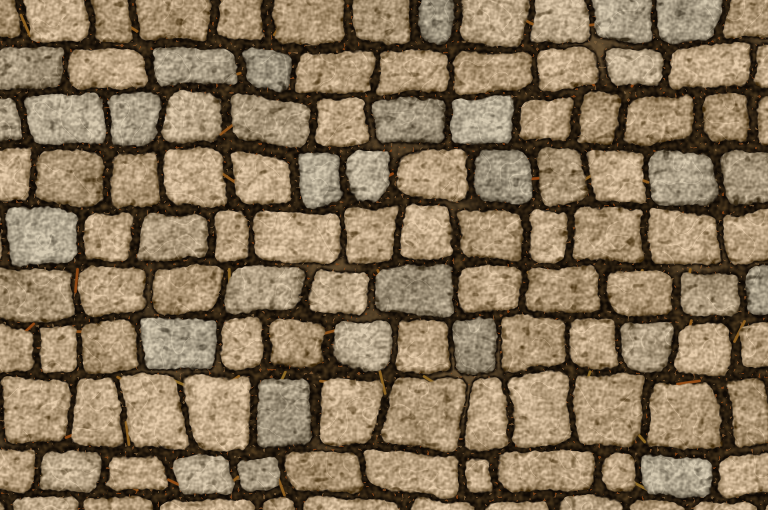
This texture is drawn by a Shadertoy shader. Its source:

```glsl
// Weathered sandstone cobbles laid in uneven courses over dark, gritty soil.
// Each stone is a skewed rounded box in a jittered row; gradient noise roughens
// its outline and lights its surface. Units are canvas heights.

const float ROW_HEIGHT   = 0.112;
const float STONE_WIDTH  = 0.132;
const float JOINT        = 0.0058;  // half of the narrowest gap
const float CORNER       = 0.019;
const float ROW_JITTER   = 0.36;
const float SIDE_JITTER  = 0.52;
const float SKEW         = 0.34;
const float TILT         = 0.17;
const float STRAW_CELL   = 0.10;
const vec2  LIGHT        = vec2(-0.45, 0.89);

const vec3 SOIL_DARK  = vec3(0.060, 0.037, 0.015);
const vec3 SOIL_BROWN = vec3(0.270, 0.200, 0.105);
const vec3 SAND       = vec3(0.500, 0.400, 0.260);
const vec3 STONE_LOW  = vec3(0.460, 0.370, 0.240);
const vec3 STONE_HIGH = vec3(0.830, 0.730, 0.600);
const vec3 STRAW      = vec3(0.560, 0.430, 0.150);
const vec3 RUST       = vec3(0.580, 0.270, 0.070);

float hash(vec2 p) {
    vec3 q = fract(p.xyx * 0.1031);
    q += dot(q, q.yzx + 33.33);
    return fract((q.x + q.y) * q.z);
}

float corner(vec2 cell, vec2 offset) {
    float angle = 6.2832 * hash(cell);
    return dot(vec2(cos(angle), sin(angle)), offset);
}

float gradientNoise(vec2 p) {
    vec2 i = floor(p), f = fract(p), e = vec2(1, 0);
    vec2 u = f * f * f * (f * (f * 6.0 - 15.0) + 10.0);
    return mix(mix(corner(i, f), corner(i + e, f - e), u.x),
               mix(corner(i + e.yx, f - e.yx), corner(i + 1.0, f - 1.0), u.x), u.y);
}

float rowEdge(float row) {
    return ROW_HEIGHT * (row + ROW_JITTER * (hash(vec2(row, 71.0)) - 0.5));
}

// Signed distance to one stone between its shared, slanted side joints.
float stoneDistance(vec2 p, vec2 id, float width, float shift) {
    vec2 next = id + vec2(1, 0);
    vec2 sides = width * (vec2(id.x, next.x) + shift
               + SIDE_JITTER * (vec2(hash(id), hash(next)) - 0.5));
    vec2 ends = vec2(rowEdge(id.y), rowEdge(id.y + 1.0));
    vec2 q = p - 0.5 * vec2(sides.x + sides.y, ends.x + ends.y);
    vec2 halfSize = 0.5 * vec2(sides.y - sides.x, ends.y - ends.x);
    vec2 skew = SKEW * (vec2(hash(id + 13.7), hash(next + 13.7)) - 0.5);
    vec2 tilt = TILT * (vec2(hash(id + 31.3), hash(id + 47.9)) - 0.5);
    float loose = hash(id + 59.1);
    float inset = JOINT + 0.007 * loose * loose * loose;
    vec2 v = vec2(max(q.x - skew.y * q.y, skew.x * q.y - q.x),
                  max(q.y - tilt.x * q.x, tilt.y * q.x - q.y)) - halfSize + inset;
    float radius = CORNER * mix(0.6, 1.25, hash(id + 83.0));
    v += radius;
    return length(max(v, 0.0)) + min(max(v.x, v.y), 0.0) - radius;
}

// Nearest stone: distance in x, identity in yz.
vec3 cobbles(vec2 p) {
    p += 0.020 * vec2(gradientNoise(p * 4.0), gradientNoise(p * 4.0 + 40.0));
    p += 0.009 * vec2(gradientNoise(p * 17.0 + 9.0), gradientNoise(p * 17.0 + 60.0));
    vec3 nearest = vec3(1.0, 0.0, 0.0);
    float row = floor(p.y / ROW_HEIGHT);
    for (float j = -1.0; j <= 1.0; j++) {
        float y = row + j;
        float width = STONE_WIDTH * mix(0.86, 1.14, hash(vec2(y, 17.0)));
        float shift = hash(vec2(y, 29.0));
        float column = floor(p.x / width - shift);
        for (float i = -1.0; i <= 1.0; i++) {
            vec2 id = vec2(column + i, y);
            float d = stoneDistance(p, id, width, shift);
            if (d < nearest.x) nearest = vec3(d, id);
        }
    }
    return nearest;
}

float bumps(vec2 p) {
    return gradientNoise(p * 38.0) + 0.75 * gradientNoise(p * 95.0 + 5.0)
         + 0.35 * gradientNoise(p * 170.0 + 11.0);
}

vec3 stoneColor(vec2 p, float depth, float facing, vec2 id) {
    float tone = 0.70 + 0.34 * (hash(id + 5.0) - 0.5);
    tone += 0.38 * gradientNoise(p * 19.0) + 0.40 * gradientNoise(p * 64.0 + 7.0);
    tone += 0.50 * gradientNoise(p * 150.0 + 3.0);
    tone += 0.48 * (bumps(p) - bumps(p + LIGHT * 0.004));
    // Dark pits, pale scratches, worn rim
    tone -= 0.60 * smoothstep(0.25, 0.50, gradientNoise(p * vec2(44.0, 58.0) + 21.0));
    float vein = abs(gradientNoise(p * 25.0 + 90.0));
    tone += 0.22 * (1.0 - smoothstep(0.01, 0.05, vein)) * step(0.0, gradientNoise(p * 13.0));
    float rim = 1.0 - smoothstep(0.0, 0.011, depth);
    tone += rim * (0.24 * facing - 0.48);
    vec3 color = mix(STONE_LOW, STONE_HIGH, clamp(tone, -0.55, 1.2));
    float grey = dot(color, vec3(0.33, 0.50, 0.17));
    float cool = smoothstep(0.65, 1.0, hash(id + 101.0));
    return mix(color, vec3(grey) * vec3(0.99, 0.97, 0.87), 0.65 * cool);
}

vec3 soilColor(vec2 p, float gap, float pixel) {
    float crumbs = gradientNoise(p * 120.0 + 50.0) + 0.6 * gradientNoise(p * 55.0);
    float lift = 0.10 + 0.75 * crumbs + 45.0 * gap;
    vec3 color = mix(SOIL_DARK, SOIL_BROWN, clamp(lift, 0.0, 1.2));
    float sandy = smoothstep(0.15, 0.5, gradientNoise(p * 5.0 + 33.0));
    color = mix(color, SAND, 0.65 * sandy * smoothstep(0.001, 0.008, gap));
    float grit = smoothstep(0.30, 0.48, gradientNoise(p * 140.0 + 77.0));
    color = mix(color, mix(SAND, RUST, hash(floor(p * 70.0))), 0.75 * grit);
    // Scattered straw and leaf slivers
    vec2 cell = floor(p / STRAW_CELL);
    vec2 q = (fract(p / STRAW_CELL) - 0.5) * STRAW_CELL;
    float angle = 6.2832 * hash(cell + 7.0);
    vec2 along = vec2(cos(angle), sin(angle));
    q -= along * clamp(dot(q, along), -0.022, 0.022);
    float blade = 1.0 - smoothstep(0.0, 1.5 * pixel, length(q) - 0.0012);
    return mix(color, mix(STRAW, RUST, hash(cell + 3.0)), blade * step(0.45, hash(cell)));
}

void mainImage(out vec4 fragColor, in vec2 fragCoord) {
    float pixel = 1.0 / iResolution.y;
    vec2 p = fragCoord * pixel + 3.0;
    vec3 stone = cobbles(p);
    float facing = clamp((cobbles(p + LIGHT * 0.005).x - stone.x) / 0.005, -1.0, 1.0);
    float chips = 0.0045 * gradientNoise(p * 48.0 + 15.0) + 0.003 * gradientNoise(p * 110.0);
    float d = stone.x + chips;
    float cover = 1.0 - smoothstep(-pixel, pixel, d);
    vec3 color = mix(soilColor(p, max(d, 0.0), pixel),
                     stoneColor(p, -d, facing, stone.yz), cover);
    fragColor = vec4(clamp(color, 0.0, 1.0), 1.0);
}
```
